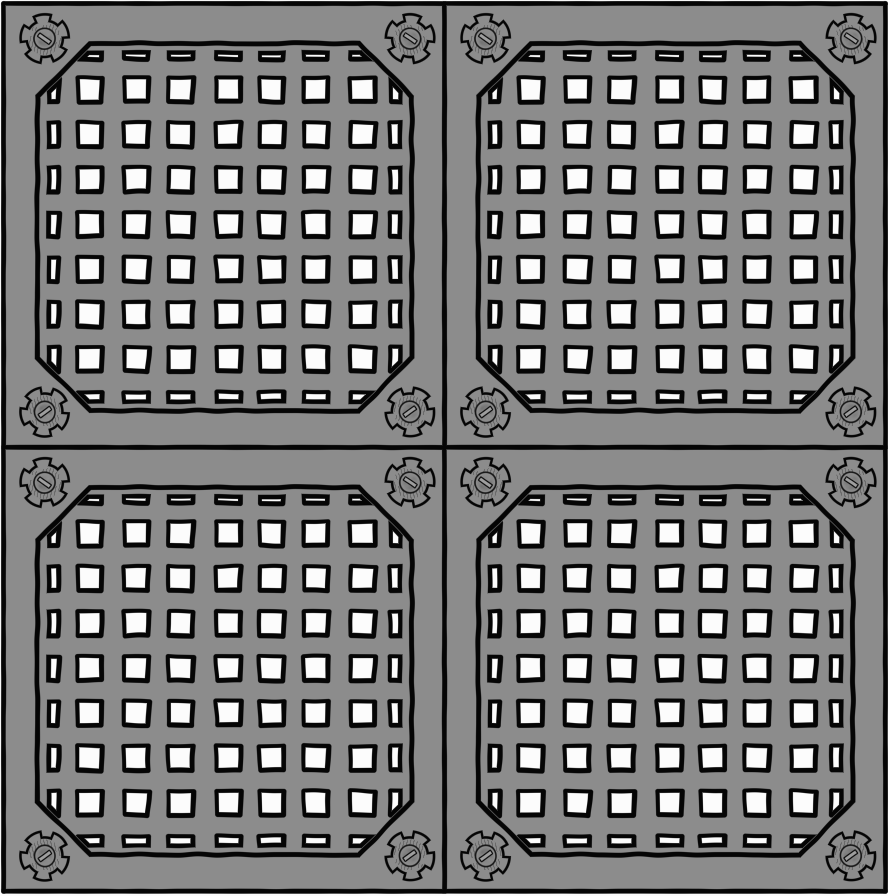
A WebGL 1 fragment shader for this pattern:

```glsl
precision highp float;
uniform vec2 u_resolution;

// Lengths are in units of 1/768 of the canvas height, y pointing down.
const float CANVAS_HEIGHT = 768.0;
const vec2 TILE_SIZE = vec2(378.0, 380.5);
const vec2 TILE_ORIGIN = vec2(3.0);
const vec2 TILE_COUNT = vec2(2.0);
const float BORDER_HALF = 2.1;

const vec2 FRAME_CENTER = vec2(189.5, 191.5);
const vec2 FRAME_HALF = vec2(160.5, 157.5);
const float FRAME_CHAMFER = 45.5;
const float FRAME_LINE_HALF = 2.1;

const vec2 HOLE_START = vec2(74.0);
const vec2 HOLE_PITCH = vec2(39.0, 38.5);
const float HOLE_HALF = 12.3;
const float HOLE_LINE = 3.9;
const float HOLE_ROUND = 2.2;
const vec2 HOLE_MARGIN = vec2(8.0, 6.0);
const float HOLE_CHAMFER_MARGIN = 2.5;

const vec2 BOLT_CENTER = vec2(191.9, 190.0);
const vec2 BOLT_SPREAD = vec2(156.6, 160.0);
const float BOLT_TEETH = 5.0;
const float BOLT_ROOT = 15.6;
const float BOLT_TIP = 20.8;
const float BOLT_LINE_HALF = 1.1;
const float SCREW_RADIUS = 9.0;
const float SLOT_ANGLE = 0.62;

const vec3 PAPER = vec3(0.99);
const vec3 METAL = vec3(0.55);
const vec3 INK = vec3(0.02);
const vec3 SHADE = vec3(0.38);
const vec3 SLOT_LIGHT = vec3(0.62);
const float TAU = 6.2831853;

float hash(vec2 p) {
  return fract(sin(dot(p, vec2(127.1, 311.7))) * 43758.5453);
}

float noise(vec2 p) {
  vec2 i = floor(p), f = fract(p);
  f = f * f * (3.0 - 2.0 * f);
  return mix(mix(hash(i), hash(i + vec2(1, 0)), f.x),
             mix(hash(i + vec2(0, 1)), hash(i + vec2(1, 1)), f.x), f.y);
}

float cover(float d, float aa) {
  return 1.0 - smoothstep(-aa, aa, d);
}

float boxDist(vec2 p, vec2 halfSize) {
  vec2 d = abs(p) - halfSize;
  return length(max(d, 0.0)) + min(max(d.x, d.y), 0.0);
}

mat2 rotation(float a) {
  return mat2(cos(a), -sin(a), sin(a), cos(a));
}

// Chamfered rectangle with separate insets for straight and cut sides
float frameDist(vec2 p, vec2 inset, float cutInset) {
  vec2 a = abs(p - FRAME_CENTER);
  vec2 side = a - FRAME_HALF + inset;
  float cut = (a.x + a.y - FRAME_HALF.x - FRAME_HALF.y + FRAME_CHAMFER) * 0.7071;
  return max(max(side.x, side.y), cut + cutInset);
}

// Uneven spacing of the hand-drawn holes, shared by all tiles
vec2 holeShift(vec2 cell) {
  float k = cell.x - 3.0;
  vec2 shift = vec2(mod(cell.x, 2.0) * (2.0 - 0.5 * k - 0.5 * k * k), 0.0);
  if (cell.x < 0.0) shift.x = 2.0;
  if (cell.x > 6.0) shift.x = -5.0;
  if (cell.y < 0.0) shift.y = 2.0;
  return shift;
}

vec3 drawHoles(vec3 color, vec2 p, float aa) {
  vec2 cell = clamp(floor((p - HOLE_START) / HOLE_PITCH + 0.5), -1.0, 7.0);
  vec2 h = p - HOLE_START - cell * HOLE_PITCH - holeShift(cell);
  h = rotation(0.05 * (hash(cell) - 0.3)) * h;
  h.x *= 1.0 + 0.003 * h.y;
  float clip = frameDist(p, HOLE_MARGIN, HOLE_CHAMFER_MARGIN);
  float outer = max(boxDist(h, vec2(HOLE_HALF - HOLE_ROUND)) - HOLE_ROUND, clip);
  float inner = max(boxDist(h + 0.4, vec2(HOLE_HALF - HOLE_LINE)), clip + HOLE_LINE);
  color = mix(color, INK, cover(outer, aa));
  return mix(color, PAPER, cover(inner, aa));
}

vec3 drawBolt(vec3 color, vec2 p, float aa) {
  vec2 side = sign(p - BOLT_CENTER);
  vec2 g = (p - BOLT_CENTER) * side - BOLT_SPREAD;
  float r = length(g);
  // Toothed rim
  float sector = TAU / BOLT_TEETH;
  float angle = mod(atan(g.y, g.x) + sector * 1.33, sector) - 0.5 * sector;
  vec2 t = r * vec2(cos(angle), sin(angle));
  float tooth = max(r - BOLT_TIP, abs(t.y) - 6.0 - 0.35 * (t.x - BOLT_ROOT));
  float rim = abs(min(r - BOLT_ROOT, tooth)) - BOLT_LINE_HALF;
  // Pen hatching and shaded screw head
  float strokes = smoothstep(0.1, 0.8, sin(g.x * 2.2 + g.y * 0.5)) * step(0.5, noise(g * 0.22 + 9.0));
  color = mix(color, SHADE, 0.8 * strokes * cover(abs(r - 11.5) - 2.5, aa));
  color = mix(color, SHADE, 0.6 * cover(r - 6.5, 2.0) * noise(g * 0.3));
  color = mix(color, INK, 0.85 * cover(abs(r - SCREW_RADIUS) - 0.7, aa));
  color = mix(color, INK, cover(rim, aa));
  // Slot
  float slot = boxDist(rotation(SLOT_ANGLE) * vec2(g.x * side.x, -g.y), vec2(5.6, 1.3));
  color = mix(color, INK, cover(slot - 1.0, aa));
  return mix(color, SLOT_LIGHT, cover(slot, aa));
}

void main() {
  float unit = CANVAS_HEIGHT / u_resolution.y;
  float aa = 0.75 * unit;
  vec2 p = gl_FragCoord.xy * unit;
  p.y = CANVAS_HEIGHT - p.y;
  vec2 sheet = p - TILE_ORIGIN;
  vec2 q = mod(sheet, TILE_SIZE);
  vec2 wobble = vec2(noise(q * 0.06), noise(q * 0.06 + 40.0)) - 0.5;
  vec2 drawn = q + 1.3 * wobble;

  vec3 color = drawHoles(METAL, drawn, aa);
  float frame = abs(frameDist(drawn, vec2(0.0), 0.0)) - FRAME_LINE_HALF;
  color = mix(color, INK, cover(frame, aa));
  color = drawBolt(color, q + 0.8 * wobble, aa);

  // Tile borders and the paper around the sheet
  vec2 edge = min(q, TILE_SIZE - q);
  color = mix(color, INK, cover(min(edge.x, edge.y) - BORDER_HALF - 0.5 * wobble.x, aa));
  vec2 sheetHalf = 0.5 * TILE_SIZE * TILE_COUNT;
  color = mix(PAPER, color, cover(boxDist(sheet - sheetHalf, sheetHalf) - BORDER_HALF, aa));
  gl_FragColor = vec4(color, 1.0);
}
```
